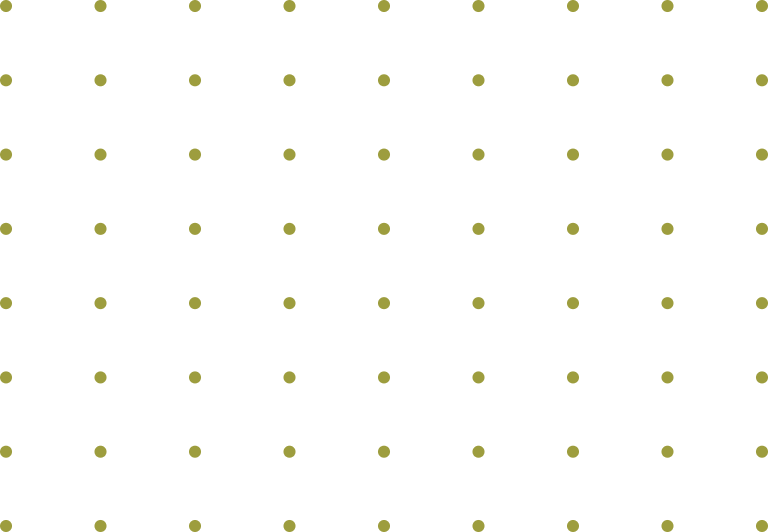
Reproduce this pattern procedurally as a Shadertoy shader.

```glsl
// Draws a sparse, regular grid of small olive dots on white, reaching every edge.

const vec2 DOT_COUNT = vec2(9.0, 8.0);   // dots across and down
const float DOT_RADIUS = 0.0113;         // in canvas heights
const vec3 PAPER = vec3(1.0);
const vec3 OLIVE = vec3(0.615, 0.615, 0.243);

// Offset from the nearest point of a lattice that starts at the origin
vec2 latticeOffset(vec2 p, vec2 spacing) {
    return p - spacing * round(p / spacing);
}

float circleDistance(vec2 p, float radius) {
    return length(p) - radius;
}

// Coverage of a shape, softened over one pixel
float coverage(float dist, float pixel) {
    return clamp(0.5 - dist / pixel, 0.0, 1.0);
}

void mainImage(out vec4 fragColor, in vec2 fragCoord) {
    float pixel = 1.0 / iResolution.y;
    vec2 canvas = iResolution.xy * pixel;
    vec2 position = fragCoord * pixel;

    // Outer dots touch the canvas edges
    vec2 spacing = (canvas - 2.0 * DOT_RADIUS) / (DOT_COUNT - 1.0);
    vec2 local = latticeOffset(position - DOT_RADIUS, spacing);

    float dots = coverage(circleDistance(local, DOT_RADIUS), pixel);
    fragColor = vec4(mix(PAPER, OLIVE, dots), 1.0);
}
```
